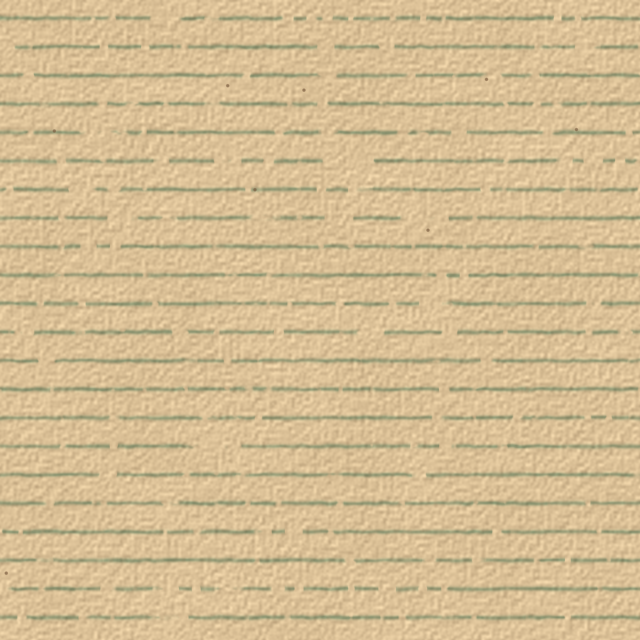
A WebGL 2 fragment shader for this texture:

```glsl
#version 300 es
precision highp float;
// Grainy tan paper ruled with 22 thin, worn grey-green horizontal lines.
uniform vec2 u_resolution;
out vec4 fragColor;

float hash(vec2 p) {
    vec3 q = fract(p.xyx * 0.1031);
    q += dot(q, q.yzx + 33.33);
    return fract((q.x + q.y) * q.z);
}

float noise(vec2 p) {
    vec2 cell = floor(p), f = fract(p);
    f = f * f * (3.0 - 2.0 * f);
    return mix(mix(hash(cell), hash(cell + vec2(1, 0)), f.x),
               mix(hash(cell + vec2(0, 1)), hash(cell + vec2(1, 1)), f.x), f.y);
}

// Paper relief lit diagonally, centred on zero
float grain(vec2 uv) {
    vec2 p = uv * 175.0 + 40.0;
    float relief = noise(p) - noise(p + vec2(0.65, -0.75));
    return relief + 0.35 * (noise(uv * 260.0 + 90.0) - 0.5);
}

// Vertical bands where several neighbouring lines break together
float creases(vec2 uv) {
    float wander = 0.03 * (noise(vec2(7.0, uv.y * 16.0)) - 0.5);
    vec3 offset = (uv.x + wander - vec3(0.175, 0.508, 0.69)) / 0.014;
    vec3 reach = vec3(0.6, smoothstep(0.45, 0.75, uv.y),
                      smoothstep(0.22, 0.35, uv.y) * smoothstep(0.75, 0.6, uv.y));
    return dot(exp(-offset * offset), reach);
}

// Ink strength: evenly spaced rules with irregular gaps
float ruledInk(vec2 uv) {
    float spacing = 0.04458;
    float t = (uv.y - 0.0352) / spacing;
    float row = floor(t + 0.5);
    float wobble = 0.0018 * (noise(vec2(uv.x * 70.0, row * 5.0 + 300.0)) - 0.5);
    float d = (t - row) * spacing + wobble;
    float width = mix(0.0029, 0.0039, noise(vec2(uv.x * 45.0, row * 3.0 + 80.0)));
    float line = exp(-d * d / (width * width));

    // Each row wears by its own amount, in patches along its length
    float rowWear = pow(hash(vec2(row + 19.0, 4.0)), 3.0);
    float patchWear = noise(vec2(uv.x * 9.0, row * 7.0 + 150.0));
    float wear = 0.05 + 0.18 * patchWear * patchWear + 0.26 * rowWear * patchWear
               + 0.4 * creases(uv);
    float body = noise(vec2(uv.x * 62.0 + 11.0, row * 13.0 + 500.0));
    float fleck = noise(uv * vec2(150.0, 200.0) + 20.0) - 0.5;
    float cover = smoothstep(wear - 0.06, wear + 0.14, body + 0.12 * fleck);
    float density = 0.78 + 0.22 * noise(vec2(uv.x * 20.0, row * 11.0 + 700.0));
    return line * cover * density * (1.0 + 0.3 * fleck);
}

// Rare dark fibres, at most one per cell
float specks(vec2 uv) {
    vec2 p = uv * 26.0, cell = floor(p);
    vec2 centre = 0.2 + 0.6 * vec2(hash(cell + 61.0), hash(cell + 97.0));
    float present = step(0.988, hash(cell + 133.0));
    return present * smoothstep(0.1, 0.03, length(p - cell - centre));
}

void main() {
    vec2 uv = gl_FragCoord.xy / u_resolution;
    vec3 paper = vec3(0.862, 0.757, 0.592);
    vec3 ink = vec3(0.55, 0.58, 0.44);
    paper += 0.02 * (noise(uv * 14.0 + 5.0) - 0.5);

    vec3 color = mix(paper, ink, clamp(ruledInk(uv), 0.0, 1.0));
    color *= 1.0 + grain(uv) * vec3(0.125, 0.14, 0.16);
    color = mix(color, vec3(0.45, 0.33, 0.22), 0.65 * specks(uv));
    fragColor = vec4(color, 1.0);
}
```
